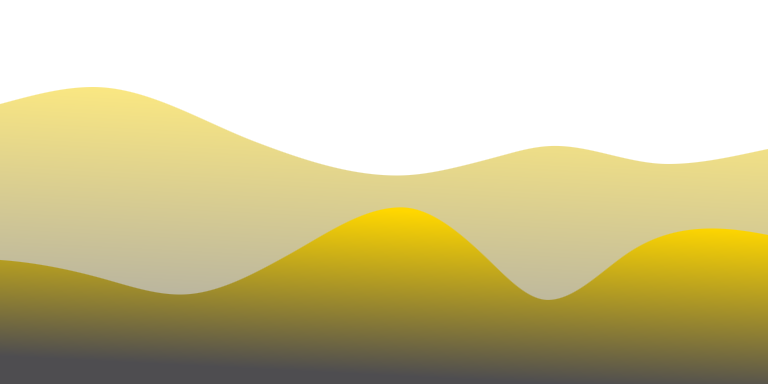
This background is drawn by a Shadertoy shader. Its source:

```glsl
// Two layered golden hills on white, each fading down to charcoal.
// Hill crests are cubic Hermite curves; fills are slightly tilted
// linear gradients, and the far hill is half transparent.

const vec3 SKY = vec3(1.0);
const vec3 GOLD = vec3(1.0, 0.843, 0.0);
const vec3 CHARCOAL = vec3(0.306, 0.302, 0.314);

const float FAR_OPACITY = 0.5;
const float GRADIENT_TILT = 0.05;
const vec2 FAR_FADE = vec2(0.779, 0.036);   // heights of gold and charcoal
const vec2 NEAR_FADE = vec2(0.453, 0.023);

// Crest knots: x in 0..2, height in 0..1, slope
const int KNOTS = 10;
const vec3 FAR_CREST[KNOTS] = vec3[KNOTS](
    vec3(0.0, 0.729, 0.27), vec3(0.242, 0.7734, 0.0),
    vec3(0.667, 0.63, -0.38), vec3(1.034, 0.543, 0.0),
    vec3(1.182, 0.563, 0.23), vec3(1.333, 0.602, 0.27),
    vec3(1.445, 0.62, 0.0), vec3(1.591, 0.5965, -0.24),
    vec3(1.74, 0.573, 0.0), vec3(2.0, 0.612, 0.21));
const vec3 NEAR_CREST[KNOTS] = vec3[KNOTS](
    vec3(0.0, 0.323, -0.07), vec3(0.273, 0.273, -0.28),
    vec3(0.469, 0.233, 0.0), vec3(0.745, 0.333, 0.55),
    vec3(1.044, 0.46, 0.0), vec3(1.262, 0.333, -0.95),
    vec3(1.427, 0.219, 0.0), vec3(1.628, 0.336, 0.7),
    vec3(1.854, 0.405, 0.0), vec3(2.0, 0.388, -0.2));

// Cubic between two knots with given slopes
float hermite(vec3 a, vec3 b, float x) {
    float span = b.x - a.x;
    float t = clamp((x - a.x) / span, 0.0, 1.0);
    float u = 1.0 - t;
    float blend = t * t * (3.0 - 2.0 * t);
    return mix(a.y, b.y, blend) + span * t * u * (a.z * u - b.z * t);
}

float crestHeight(vec3 knots[KNOTS], float x) {
    float height = knots[0].y;
    for (int i = 0; i < KNOTS - 1; i++) {
        if (x >= knots[i].x) height = hermite(knots[i], knots[i + 1], x);
    }
    return height;
}

// Antialiased coverage below a crest
float hillMask(vec3 knots[KNOTS], vec2 p) {
    float d = crestHeight(knots, p.x) - p.y;
    return clamp(d / max(fwidth(d), 1e-5) + 0.5, 0.0, 1.0);
}

// Gold to charcoal, tilted about the canvas centre
vec3 hillColor(vec2 p, vec2 fade) {
    float height = p.y + GRADIENT_TILT * (p.x - 1.0);
    float t = clamp((fade.x - height) / (fade.x - fade.y), 0.0, 1.0);
    return mix(GOLD, CHARCOAL, t);
}

void mainImage(out vec4 fragColor, in vec2 fragCoord) {
    vec2 p = fragCoord / iResolution.xy * vec2(2.0, 1.0);

    // Far hill over the sky, then the opaque near hill
    vec3 color = SKY;
    color = mix(color, hillColor(p, FAR_FADE), FAR_OPACITY * hillMask(FAR_CREST, p));
    color = mix(color, hillColor(p, NEAR_FADE), hillMask(NEAR_CREST, p));

    fragColor = vec4(color, 1.0);
}
```
